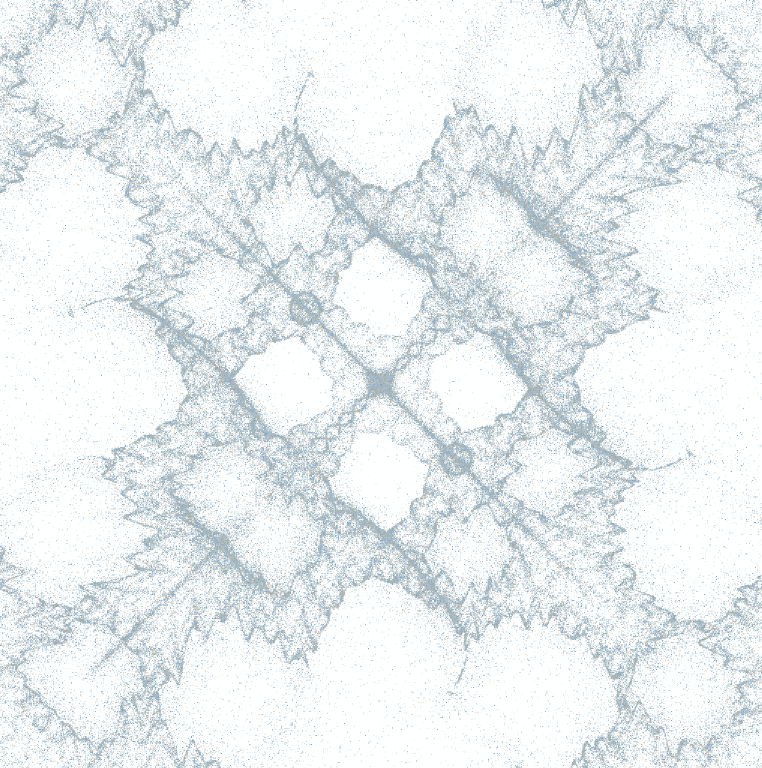
A Shadertoy shader for this pattern:

```glsl
float hash(vec2 cell, uint seed) {
    uvec2 k = uvec2(ivec2(cell) + 4096);
    uint h = k.x * 1597334677u ^ k.y * 3812015801u ^ seed * 2654435769u;
    h = (h ^ (h >> 15)) * 2246822519u;
    h = (h ^ (h >> 13)) * 3266489917u;
    return float((h ^ (h >> 16)) >> 8) / 16777216.0;
}

float gradientAt(vec2 corner, vec2 offset) {
    float a = 6.2832 * hash(corner, 9u);
    return dot(vec2(cos(a), sin(a)), offset);
}

float gradientNoise(vec2 p) {
    vec2 i = floor(p), f = p - i;
    vec2 w = f * f * f * (f * (f * 6.0 - 15.0) + 10.0);
    vec2 e = vec2(0, 1);
    return mix(mix(gradientAt(i, f), gradientAt(i + e.yx, f - e.yx), w.x),
               mix(gradientAt(i + e, f - e), gradientAt(i + 1.0, f - 1.0), w.x), w.y);
}

// Empty islands of one wedge: centre, radius, dust inside
const vec4 islands[9] = vec4[9](
    vec4(0.003, 0.125, 0.064, 0.03), vec4(-0.115, 0.219, 0.057, 0.25),
    vec4(0.137, 0.208, 0.062, 0.35), vec4(-0.007, 0.358, 0.102, 0.03),
    vec4(-0.195, 0.414, 0.112, 0.12), vec4(0.189, 0.410, 0.099, 0.16),
    vec4(-0.393, 0.396, 0.073, 0.25), vec4(0.388, 0.389, 0.078, 0.25),
    vec4(0.000, 0.521, 0.170, 0.05));

// Feathered bands lying between the islands
float featherDensity(vec2 p) {
    float spikes = gradientNoise(vec2(p.x * 55.0, p.y * 3.0));
    p.y += 0.045 * spikes * smoothstep(0.03, 0.12, abs(p.x));
    float wobble = gradientNoise(p * 16.0);
    float nearest = 1.0, ribPhase = 0.0, dust = 0.0;
    for (int i = 0; i < 9; i++) {
        vec4 island = islands[i];
        vec2 o = p - island.xy;
        float angle = atan(o.y, o.x);
        float ribCount = floor(island.z * 180.0);
        float radius = island.z * (1.0 + 0.08 * cos(4.0 * angle - 1.0));
        float d = length(o) - radius + 0.006 * abs(sin(0.5 * ribCount * angle));
        if (d < nearest) {
            nearest = d;
            ribPhase = ribCount * angle;
            dust = island.w;
        }
    }
    float sweep = 110.0 * nearest + wobble;
    float ribs = pow(0.5 + 0.5 * sin(ribPhase + sweep), 4.0);
    ribs = max(ribs, 0.7 * pow(0.5 + 0.5 * sin(2.0 * ribPhase - sweep), 4.0));
    float strands = pow(0.5 + 0.5 * sin(480.0 * nearest + 7.0 * wobble), 3.0);
    float edge = exp(-abs(nearest) / 0.0025);
    float band = exp(-max(nearest, 0.0) / 0.045) * (0.12 + 0.65 * ribs + 0.2 * strands);
    float haze = dust * exp(min(nearest, 0.0) / 0.022) + 0.008 * smoothstep(0.18, 0.3, p.y);
    float density = mix(haze, band + 0.6 * edge, smoothstep(-0.003, 0.001, nearest));
    return density * mix(0.4, 1.0, smoothstep(0.07, 0.17, length(p)));
}

// Dense curved fold above the inner island
float crestDensity(vec2 p) {
    float t = 0.075 - p.x;
    float height = 0.75 * (p.y - 0.142 - 0.45 * t - 2.9 * t * t);
    float span = smoothstep(0.0, 0.01, t) * (1.0 - smoothstep(0.175, 0.19, t));
    float glow = 0.35 * exp(-abs(height) / (height > 0.0 ? 0.022 : 0.007));
    return span * (0.7 * exp(-abs(height) / 0.0028) + glow);
}

// Spines and knots on the two diagonals; x runs along the stronger one
float spineDensity(vec2 q) {
    float core = exp(-dot(q, q) / 0.0002);
    float spine = exp(-q.y / (0.0034 + 0.006 * exp(-q.x / 0.02)));
    spine *= 1.0 - 0.5 * smoothstep(0.17, 0.26, q.x);
    spine *= 1.0 - smoothstep(0.34, 0.40, q.x);

    float knot = length(q - vec2(0.139, 0));
    float ring = 0.9 * exp(-abs(knot - 0.020) / 0.002);
    ring += 0.3 * smoothstep(0.021, 0.018, knot);

    float lens = (0.003 + 0.07 * q.y) * abs(sin(125.0 * q.y));
    float chain = 0.9 * exp(-abs(q.x - lens) / 0.0025) * (1.0 - smoothstep(0.10, 0.16, q.y));
    float outer = 0.7 * exp(-q.x / 0.0035);
    outer *= smoothstep(0.27, 0.30, q.y) * (1.0 - smoothstep(0.50, 0.56, q.y));

    // Straight bar crossing the weaker diagonal, fading outward
    float beyond = q.y - 0.295;
    float bar = 0.75 * exp(-abs(beyond) / 0.003);
    bar += 0.35 * step(0.0, beyond) * exp(-beyond / 0.02);
    bar *= 1.0 - smoothstep(0.07, 0.11, q.x);

    // Soft cloud where the chain opens out
    float cloud = 0.25 * exp(-dot(q - vec2(0, 0.15), q - vec2(0, 0.15)) / 0.0016);
    return core + spine + ring + chain + outer + bar + cloud;
}

vec3 grainColor(vec2 canvas) {
    vec2 grain = floor(canvas * 1024.0);
    vec2 p = (grain + 0.5) / 1024.0 - 0.5 * iResolution.xy / iResolution.y;

    // Mirror over both diagonals into the upper wedge
    vec2 q = abs(vec2(p.y - p.x, p.x + p.y)) * 0.7071;
    vec2 wedge = vec2(q.y - q.x, q.x + q.y) * 0.7071;
    float density = featherDensity(wedge) + crestDensity(wedge) + spineDensity(q);
    density = min(density, 1.0);

    // Blue grains first, tan grains over them
    float blueGrain = step(hash(grain, 1u), density) * mix(0.45, 0.9, hash(grain, 2u));
    float tanGrain = step(hash(grain, 3u), 0.4 * density) * mix(0.4, 0.8, hash(grain, 4u));
    vec3 color = mix(vec3(0.995, 1.0, 1.0), vec3(0.42, 0.60, 0.73), blueGrain);
    return mix(color, vec3(0.80, 0.69, 0.54), tanGrain);
}

void mainImage(out vec4 fragColor, in vec2 fragCoord) {
    // Average four grains per pixel
    vec3 color = vec3(0);
    for (int i = 0; i < 4; i++) {
        vec2 offset = vec2(i % 2, i / 2) * 0.5 - 0.25;
        color += 0.25 * grainColor((fragCoord + offset) / iResolution.y);
    }
    fragColor = vec4(color, 1.0);
}
```
